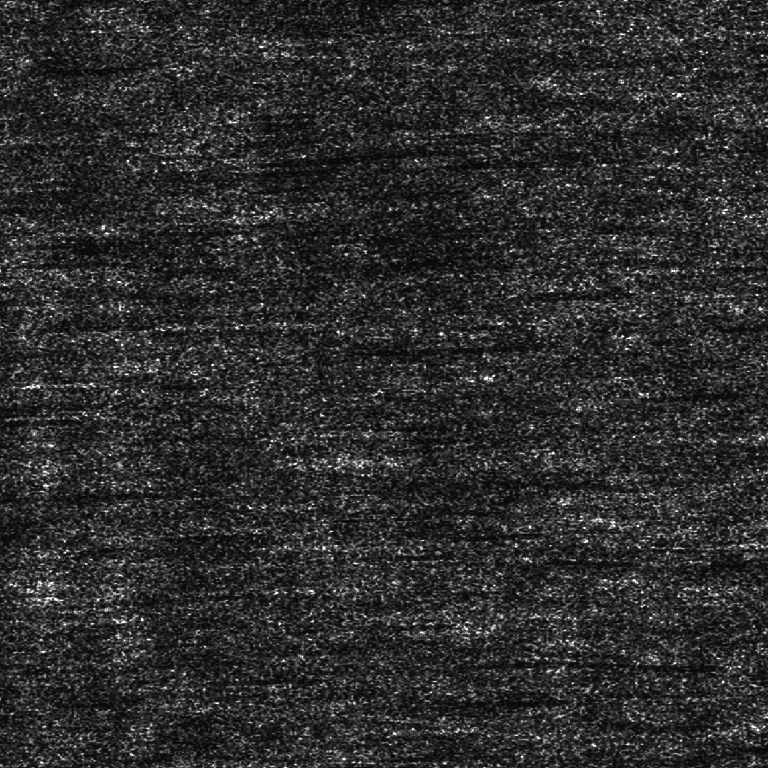
A three.js fragment shader for this texture:

```glsl
varying vec2 vUv;

float hash(vec2 p) {
  vec3 q = fract(vec3(p.xyx) * 0.1031);
  q += dot(q, q.yzx + 33.33);
  return fract((q.x + q.y) * q.z);
}

// Bell-shaped random value with unit variance
float bell(vec2 cell) {
  return 2.45 * (hash(cell) + hash(cell + 71.7) - 1.0);
}

// Smooth noise, rescaled so its variance is even across each cell
float noise(vec2 p) {
  vec2 cell = floor(p);
  vec2 f = fract(p);
  f = f * f * (3.0 - 2.0 * f);
  vec2 g = 1.0 - f;
  float low = bell(cell) * g.x + bell(cell + vec2(1.0, 0.0)) * f.x;
  float high = bell(cell + vec2(0.0, 1.0)) * g.x + bell(cell + 1.0) * f.x;
  float spread = dot(vec2(g.x, f.x), vec2(g.x, f.x)) * dot(vec2(g.y, f.y), vec2(g.y, f.y));
  return (low * g.y + high * f.y) / sqrt(spread);
}

// Fine speckle, slightly wider than tall
float grain(vec2 uv) {
  return 0.66 * noise(uv * vec2(275.0, 425.0) + 13.0)
       + 0.58 * noise(uv * vec2(390.0, 490.0) + 640.0);
}

// Long, nearly level fibres, with rare dark cracks and bright threads
float fibres(vec2 uv) {
  vec2 p = uv;
  p.y += 0.004 * noise(uv * vec2(3.0, 4.0) + 5.0) - 0.035 * uv.x;
  float level = 0.25 * noise(p * vec2(16.0, 210.0) + 90.0)
              + 0.17 * noise(p * vec2(7.0, 75.0) + 30.0);
  float crack = smoothstep(1.2, 2.1, noise(p * vec2(8.0, 150.0) + 210.0));
  float thread = smoothstep(1.75, 2.4, noise(p * vec2(6.0, 170.0) + 350.0));
  return level - 1.1 * crack + 0.9 * thread;
}

// Broad patches and faint upright bands
float shading(vec2 uv) {
  float patches = 0.13 * noise(uv * vec2(7.0, 9.0) + 47.0)
                + 0.15 * noise(uv * vec2(45.0, 50.0) + 150.0);
  float bands = 0.14 * noise(uv * vec2(22.0, 2.5) + 260.0);
  float darkBand = exp(-pow((uv.x - 0.115) / 0.025, 2.0));
  return patches + bands - 0.2 * darkBand + 0.16 * (0.5 - uv.y);
}

void main() {
  float tone = grain(vUv) + fibres(vUv) + shading(vUv);
  float grey = clamp(exp(0.66 * tone - 1.89), 0.035, 1.0);
  gl_FragColor = vec4(vec3(grey), 1.0);
}
```
